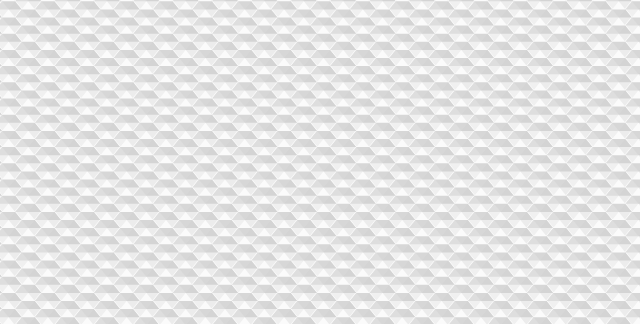
Reproduce this pattern procedurally as a WebGL 1 fragment shader.

```glsl
precision highp float;

// Pale relief of wide flat-topped hexagons, twenty high, each cut into six
// triangles: three grey facets above, two light and one white facet below.
// The nearest of two staggered lattices gives the cell; supersampling smooths it.

uniform vec2 u_resolution;

// Offset from the nearest hexagon centre; hexagons are one unit high.
// Widths are squeezed to regular hexagons for the distance comparison.
vec2 hexOffset(vec2 p) {
  vec2 period = vec2(2.43, 1.0);
  vec2 squeeze = vec2(sqrt(3.0) / period.x, 1.0);
  vec2 a = mod(p + 0.5 * period, period) - 0.5 * period;
  vec2 b = mod(p, period) - 0.5 * period;
  return length(a * squeeze) < length(b * squeeze) ? a : b;
}

float facetShade(vec2 q) {
  bool middle = abs(q.x) < abs(q.y) * 0.81;

  // Upper half: grey, darkening from left to right
  if (q.y > 0.0) {
    return middle ? 0.845 : (q.x < 0.0 ? 0.87 : 0.83);
  }

  // Lower half: light sides, white centre and a thin bright rim
  float slopeEdge = 0.629 - dot(abs(q), vec2(0.777, 0.629));
  float edge = min(0.5 - abs(q.y), slopeEdge);
  float side = q.x < 0.0 ? 0.94 : 0.925;
  return middle || edge < 0.045 ? 0.985 : side;
}

void main() {
  float unitsPerPixel = 20.0 / u_resolution.y;
  vec2 p = gl_FragCoord.xy * unitsPerPixel - vec2(1.744, 0.92);

  // Average a 4 by 4 grid of samples over the pixel
  float shade = 0.0;
  for (int j = 0; j < 4; j++) {
    for (int i = 0; i < 4; i++) {
      vec2 jitter = (vec2(float(i), float(j)) - 1.5) * 0.25;
      shade += facetShade(hexOffset(p + jitter * unitsPerPixel));
    }
  }
  gl_FragColor = vec4(vec3(shade / 16.0), 1.0);
}
```
